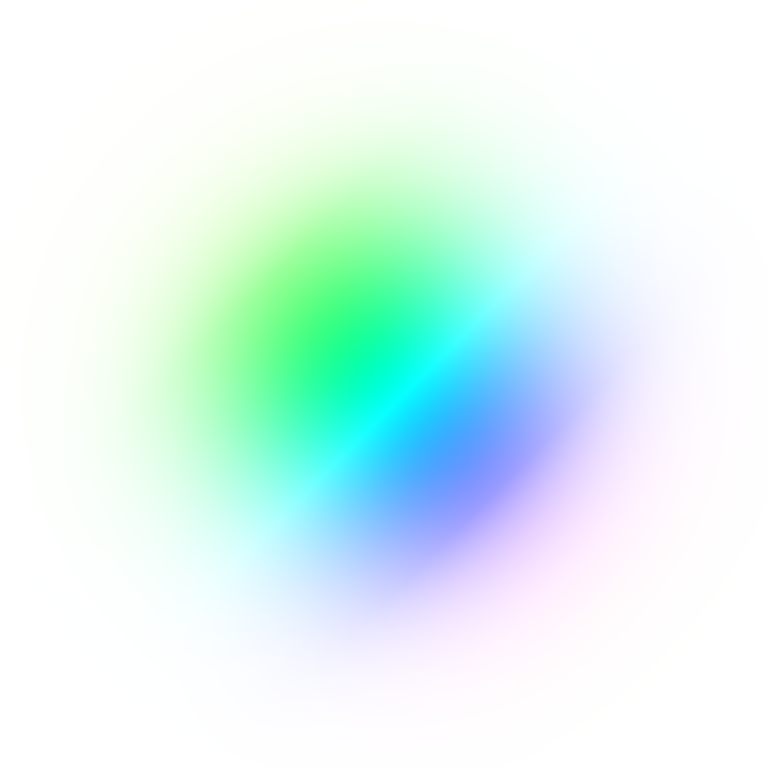
Reproduce this background procedurally as a WebGL 1 fragment shader.

```glsl
precision highp float;
// A soft round glow on white, its hue running diagonally from green through cyan to violet.

uniform vec2 u_resolution;

// Fully saturated, full-value colour for a hue in turns.
vec3 hueColor(float hue) {
  vec3 wheel = fract(hue + vec3(0.0, 2.0, 1.0) / 3.0);
  return clamp(abs(wheel * 6.0 - 3.0) - 1.0, 0.0, 1.0);
}

void main() {
  vec2 p = (gl_FragCoord.xy - 0.5 * u_resolution) / min(u_resolution.x, u_resolution.y);

  // Hue bends slightly faster toward the lower right; cyan lies just past the centre.
  float diagonal = p.x - p.y - 0.04;
  float hue = 0.5 + 0.608 * diagonal + 0.295 * diagonal * diagonal;

  // Gaussian falloff fades the colour into white.
  float glow = exp(-23.0 * dot(p, p));
  gl_FragColor = vec4(mix(vec3(1.0), hueColor(hue), glow), 1.0);
}
```
